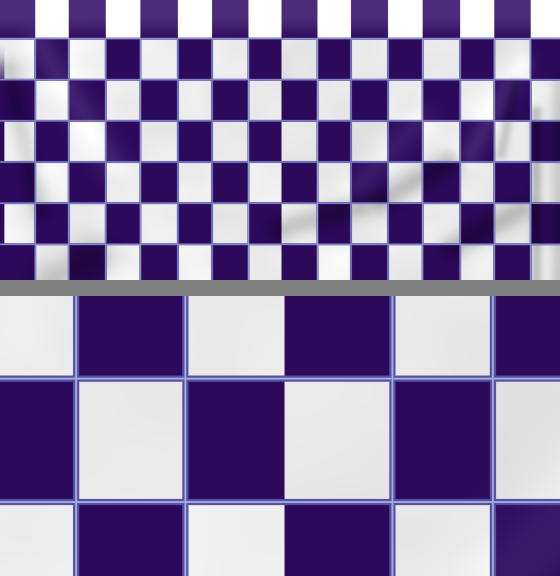
Top: the whole. Bottom: its middle third, enlarged.
Give the GLSL for this pattern, as a Shadertoy shader.

```glsl
const float COLUMN_PITCH = 0.126;
const float ROW_PITCH = 0.1469;
const float ROW_START = 0.1276;
const float LINE_HALF = 0.0037;
const float CORE_HALF = 0.0011;

float hash(vec2 p) {
    return fract(sin(dot(p, vec2(127.1, 311.7))) * 43758.5);
}

float noise(vec2 p) {
    vec2 i = floor(p), f = fract(p);
    f = f * f * (3.0 - 2.0 * f);
    return mix(mix(hash(i), hash(i + vec2(1, 0)), f.x),
               mix(hash(i + vec2(0, 1)), hash(i + vec2(1, 1)), f.x), f.y);
}

// Soft ridge along a segment
float fold(vec2 p, vec2 a, vec2 b, float width) {
    vec2 ab = b - a;
    float t = clamp(dot(p - a, ab) / dot(ab, ab), 0.0, 1.0);
    float d = length(p - a - ab * t) / width;
    return exp(-d * d);
}

// Slightly uneven column boundary
float columnEdge(float k) {
    return k * COLUMN_PITCH + 0.0026 * (2.0 * mod(k, 2.0) - 1.0)
         - 0.0039 * sin(k * 0.7854);
}

float stroke(float d, float halfWidth, float aa) {
    return 1.0 - smoothstep(halfWidth - aa, halfWidth + aa, d);
}

float foldLight(vec2 p) {
    return fold(p, vec2(0.14, 0.84), vec2(0.40, 0.42), 0.055)
         + fold(p, vec2(1.86, 0.77), vec2(1.68, 0.45), 0.045)
         + 0.7 * fold(p, vec2(1.50, 0.57), vec2(1.28, 0.34), 0.055);
}

float foldShadow(vec2 p) {
    float s = 0.8 * fold(p, vec2(1.00, 0.18), vec2(1.28, 0.26), 0.045);
    s += 0.9 * fold(p, vec2(1.60, 0.42), vec2(1.36, 0.28), 0.045);
    s += 0.6 * fold(p, vec2(0.03, 0.75), vec2(0.14, 0.25), 0.040);
    s += 0.9 * fold(p, vec2(1.915, 0.60), vec2(1.915, 0.0), 0.022);
    s += 0.9 * fold(p, vec2(1.86, 0.25), vec2(1.62, 0.12), 0.045);
    s += 0.9 * fold(p, vec2(0.18, 0.0), vec2(0.34, 0.08), 0.070);
    s += 0.7 * fold(p, vec2(1.84, 0.70), vec2(1.79, 0.45), 0.022);
    return s + 0.7 * fold(p, vec2(2.0, 0.7), vec2(2.0, 0.0), 0.035);
}

void mainImage(out vec4 fragColor, in vec2 fragCoord) {
    vec2 p = fragCoord / iResolution.y;
    float aa = 0.7 / iResolution.y;

    // Rows
    float rowPos = (p.y - ROW_START) / ROW_PITCH;
    float row = floor(rowPos) + 1.0;
    float rowDist = abs(rowPos - round(rowPos)) * ROW_PITCH;
    if (round(rowPos) < 0.0 || round(rowPos) > 5.0) rowDist = 1.0;
    float rowSign = 1.0 - 2.0 * mod(row, 2.0);
    rowSign *= smoothstep(-aa, aa, rowDist) * 2.0 - 1.0 > 0.0 ? 1.0 : 0.0;

    // Columns: parity and nearest outlined boundary
    float column = 0.0, columnSign = 1.0, columnDist = 1.0;
    for (float k = 1.0; k < 16.0; k++) {
        float offset = p.x - columnEdge(k);
        column += step(0.0, offset);
        columnSign *= 1.0 - 2.0 * smoothstep(-aa, aa, offset);
        if (k != 8.0) columnDist = min(columnDist, abs(offset));
    }
    float purpleMask = 0.5 + 0.5 * rowSign * columnSign;
    float edgeStrip = stroke(p.x, 0.0156, aa) * smoothstep(0.85, 0.65, p.y);
    purpleMask = max(purpleMask, edgeStrip);

    // Cloth shading
    float light = foldLight(p);
    float shadow = foldShadow(p);
    float topRow = step(5.5, row);
    float topGlow = topRow * smoothstep(0.84, 0.95, p.y);
    float cloud = noise(p * 5.0 + 3.0) * 0.6 + noise(p * 13.0) * 0.4;
    float cellTone = hash(vec2(column, row));

    float whiteTone = 1.0 - 0.09 * cloud - 0.05 * cellTone + 0.07 * light - 0.2 * shadow;
    vec3 white = vec3(mix(min(whiteTone, 1.0), 1.0, topRow));
    vec3 purple = mix(vec3(0.175, 0.035, 0.36), vec3(0.31, 0.19, 0.49),
                      clamp(0.6 * light + 0.9 * topGlow, 0.0, 1.0));
    purple *= 1.0 - 0.35 * min(shadow, 1.0);
    vec3 color = mix(white, purple, purpleMask);

    // Blue outlines with a pale core, open along the top row
    float lineDist = min(rowDist, mix(columnDist, 1.0, topRow));
    color = mix(color, vec3(0.33, 0.32, 0.65), stroke(lineDist, LINE_HALF, aa));
    color = mix(color, vec3(0.66, 0.68, 0.85), stroke(lineDist, CORE_HALF, aa));

    fragColor = vec4(color, 1.0);
}
```
